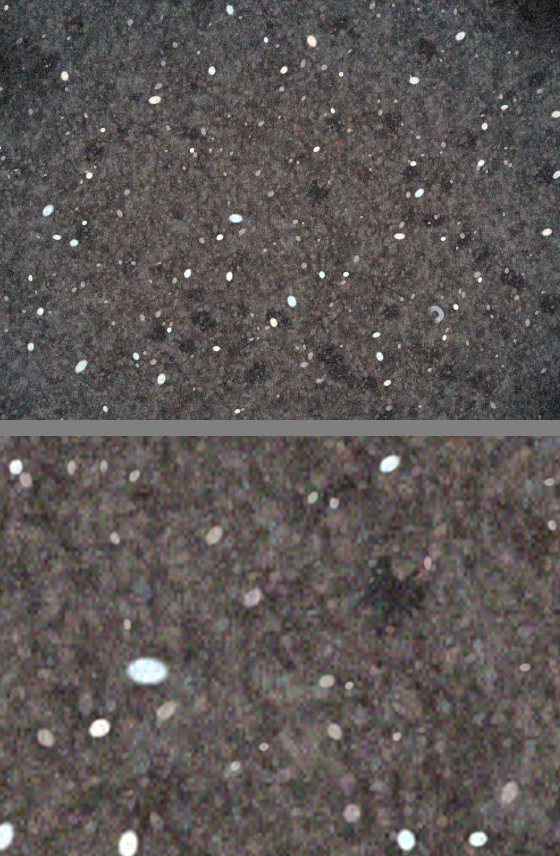
Top, the full canvas; bottom, a detail of the centre.
A Shadertoy shader for this texture:

```glsl
vec3 hash3(vec2 p) {
    vec3 q = fract(vec3(p.xyx) * vec3(0.1031, 0.1030, 0.0973));
    q += dot(q, q.yxz + 33.33);
    return fract((q.xxy + q.yzz) * q.zyx);
}

// Smooth colour noise, one independent value per channel
vec3 noise3(vec2 p) {
    vec2 i = floor(p), f = fract(p);
    f = f * f * (3.0 - 2.0 * f);
    return mix(mix(hash3(i), hash3(i + vec2(1, 0)), f.x),
               mix(hash3(i + vec2(0, 1)), hash3(i + vec2(1, 1)), f.x), f.y);
}

// Scattered tilted ellipses: x = coverage, y = random id of the grain
vec2 grains(vec2 p, float cells, float density, float size, float soft, float tilt, float seed) {
    vec2 q = p * cells, cell = floor(q), best = vec2(0);
    for (int y = -1; y <= 1; y++)
    for (int x = -1; x <= 1; x++) {
        vec2 c = cell + vec2(x, y);
        vec3 place = hash3(c + seed), form = hash3(c + seed + 57.3);
        if (place.z > density) continue;
        vec2 d = q - c - place.xy;
        float a = tilt + (form.x - 0.5) * 2.2;
        d = mat2(cos(a), -sin(a), sin(a), cos(a)) * d;
        float radius = size * mix(0.55, 1.2, form.y * form.y);
        d.x *= mix(0.55, 0.9, form.z);
        float cover = 1.0 - smoothstep(1.0 - soft, 1.0 + soft, length(d) / radius);
        if (cover > best.x) best = vec2(cover, form.y);
    }
    return best;
}

void mainImage(out vec4 fragColor, in vec2 fragCoord) {
    vec2 p = fragCoord / iResolution.y;
    vec2 uv = fragCoord / iResolution.xy;
    vec2 wobble = (noise3(p * 60.0).xy - 0.5) * 0.014;

    // Sediment: warm in the middle, cool towards the top and sides
    float cool = smoothstep(0.25, 0.75, length((uv - vec2(0.5, 0.4)) * vec2(1.1, 1.0)));
    vec3 col = mix(vec3(0.335, 0.305, 0.295), vec3(0.29, 0.31, 0.325), cool);
    col += (noise3(p * 9.0).x - 0.5) * 0.05;
    col += (noise3(p * 38.0 + 7.0).x - 0.5) * 0.08;
    col += (noise3(p * vec2(125.0, 95.0)).y - 0.5) * 0.13;

    // Dark pebbles with ragged edges
    vec2 dark = grains(p + wobble, 14.0, 0.3, 0.26, 0.35, 0.4, 11.0);
    col = mix(col, vec3(0.18, 0.175, 0.185), dark.x * mix(0.45, 0.9, dark.y));
    dark = grains(p + wobble, 38.0, 0.22, 0.33, 0.5, 0.8, 83.0);
    col = mix(col, vec3(0.21, 0.205, 0.21), dark.x * 0.55);

    // Larger pale and rusty pebbles
    vec2 pale = grains(p + wobble, 17.0, 0.1, 0.22, 0.5, 0.5, 29.0);
    vec3 stone = mix(vec3(0.47, 0.36, 0.32), vec3(0.46, 0.48, 0.48), step(0.3, pale.y));
    col = mix(col, stone, pale.x * 0.45);

    // Fine tinted sand in two sizes
    for (int i = 0; i < 2; i++) {
        float s = float(i);
        vec2 sand = grains(p, 58.0 + 42.0 * s, 0.32, 0.34, 0.5, 1.3, 140.0 + 61.0 * s);
        vec3 tint = mix(vec3(0.54, 0.45, 0.42), vec3(0.44, 0.49, 0.51), fract(sand.y * 7.3));
        col = mix(col, tint, sand.x * mix(0.25, 0.75, fract(sand.y * 13.7)));
    }

    // Bright glints, small and crisp
    vec2 glint = grains(p, 46.0, 0.07, 0.24, 0.35, 1.2, 311.0);
    col = mix(col, vec3(0.74, 0.70, 0.68), glint.x * 0.8);
    glint = grains(p, 24.0, 0.075, 0.2, 0.3, 1.0, 407.0);
    vec3 shine = mix(vec3(1.0, 0.95, 0.88), vec3(0.86, 0.97, 1.0), fract(glint.y * 9.1));
    col = mix(col, shine, glint.x * 0.95);

    // Broken shell ring
    vec2 d = p - vec2(1.036, 0.25) + wobble * 0.3;
    float ring = 1.0 - smoothstep(0.004, 0.008, abs(length(d) - 0.015));
    ring *= smoothstep(-0.016, 0.004, d.x + d.y * 0.4);
    col = mix(col, vec3(0.72, 0.73, 0.80), ring * 0.85);

    // Uneven light and dim corners
    vec2 e = (uv - vec2(0.49, 0.46)) * vec2(1.0, 0.95);
    col *= 1.08 - 0.4 * dot(e, e);
    col *= 1.0 - 0.6 * smoothstep(0.17, 0.0, length((uv - 1.0) * vec2(1.0, 0.8)));
    col *= 1.0 - 0.4 * smoothstep(0.13, 0.0, length(uv - vec2(1.0, 0.03)));
    col *= 1.0 - 0.35 * smoothstep(0.12, 0.0, length((uv - vec2(0.0, 0.84)) * vec2(1.0, 0.6)));

    // Coloured sensor noise
    vec3 speck = noise3(p * vec2(370.0, 300.0) + 19.0) - 0.5;
    col += speck * 0.12 + (speck.r + speck.g + speck.b) * 0.05;
    fragColor = vec4(clamp(col, 0.0, 1.0), 1.0);
}
```
